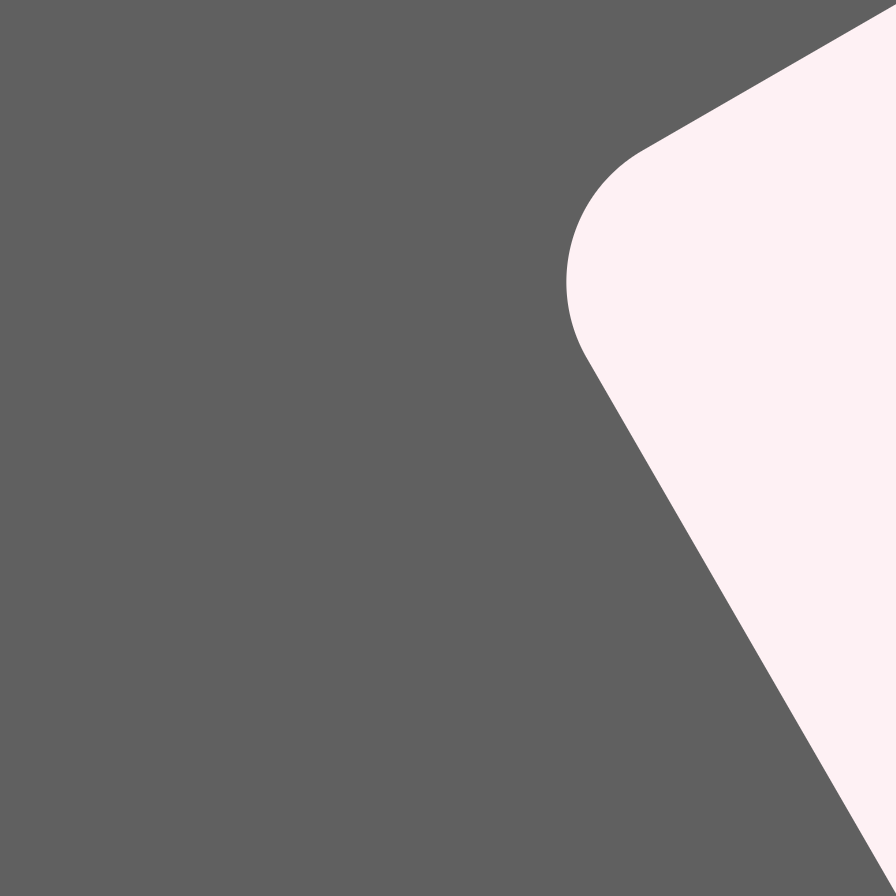
This background is drawn by a Shadertoy shader. Its source:

```glsl
// Pale pink tilted card with one rounded corner, entering a flat grey field from the right.

// Signed distance to a quarter plane along +x and +y, its corner rounded about the origin.
float roundedCorner(vec2 p, float radius) {
    vec2 q = -p;
    return length(max(q, 0.0)) + min(max(q.x, q.y), 0.0) - radius;
}

void mainImage(out vec4 fragColor, in vec2 fragCoord) {
    vec2 uv = fragCoord / iResolution.xy;
    float pixel = 1.0 / min(iResolution.x, iResolution.y);

    // Card axes: one climbs at 30 degrees, the other falls at 60 degrees
    float tilt = radians(30.0);
    vec2 along = vec2(cos(tilt), sin(tilt));
    vec2 down = vec2(along.y, -along.x);

    // Position relative to the centre of the corner arc
    vec2 p = uv - vec2(0.8014, 0.6852);
    float card = roundedCorner(vec2(dot(p, along), dot(p, down)), 0.1693);

    // Flat fill with a one-pixel soft edge
    vec3 grey = vec3(0.378);
    vec3 palePink = vec3(0.995, 0.945, 0.955);
    float coverage = clamp(0.5 - card / pixel, 0.0, 1.0);
    fragColor = vec4(mix(grey, palePink, coverage), 1.0);
}
```
